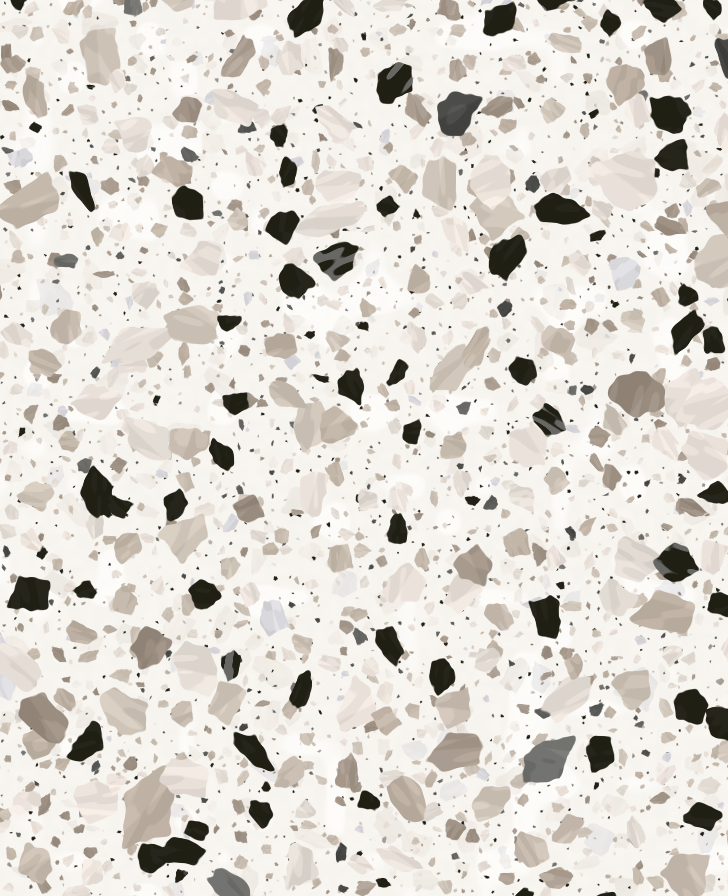
A Shadertoy shader for this texture:

```glsl
// Terrazzo: angular black, taupe, sand and pale stone chips in off-white cement.

const float TAU = 6.2831853;
const vec3 CEMENT = vec3(0.97, 0.96, 0.94);
const vec3 BLACK  = vec3(0.12, 0.12, 0.08);
const vec3 SLATE  = vec3(0.37, 0.37, 0.36);
const vec3 TAUPE  = vec3(0.64, 0.59, 0.54);
const vec3 SAND   = vec3(0.78, 0.735, 0.685);
const vec3 PALE   = vec3(0.90, 0.87, 0.84);
const vec3 LILAC  = vec3(0.84, 0.84, 0.86);

// Integer hash: three values in 0..1 for a cell and a seed.
vec3 hash3(vec2 cell, float seed) {
    uvec3 v = uvec3(ivec3(vec3(cell, seed)) + 4096);
    v = v * 1664525u + 1013904223u;
    v += v.yzx * v.zxy;
    v ^= v >> 16u;
    v += v.yzx * v.zxy;
    return vec3(v >> 8u) / 16777216.0;
}

float valueNoise(vec2 p, float seed) {
    vec2 i = floor(p), f = fract(p);
    f = f * f * (3.0 - 2.0 * f);
    float low = mix(hash3(i, seed).x, hash3(i + vec2(1, 0), seed).x, f.x);
    float high = mix(hash3(i + vec2(0, 1), seed).x, hash3(i + vec2(1, 1), seed).x, f.x);
    return mix(low, high, f.y);
}

float smoothMax(float a, float b, float k) {
    float h = max(k - abs(a - b), 0.0) / k;
    return max(a, b) + h * h * k * 0.25;
}

// Irregular convex polygon cut by six random half planes.
float chipDistance(vec2 q, float radius, vec2 cell, float seed) {
    float d = -radius;
    for (int i = 0; i < 6; i++) {
        vec3 h = hash3(cell, seed + 10.0 + float(i));
        float angle = TAU * (float(i) + 0.85 * h.x) / 6.0;
        float reach = radius * mix(0.55, 1.05, h.y);
        d = smoothMax(d, dot(q, vec2(cos(angle), sin(angle))) - reach, 0.14 * radius);
    }
    return d;
}

// Shares are those of black, slate, taupe and sand; the rest is pale.
vec3 mineral(float pick, float tint, vec4 shares) {
    vec3 light = tint > 0.88 ? LILAC : PALE + (tint - 0.4) * vec3(0.06, 0.05, 0.05);
    vec3 sand = SAND + (tint - 0.5) * vec3(0.09, 0.10, 0.11);
    if (pick < shares.x) return BLACK;
    if (pick < shares.x + shares.y) return SLATE + (tint - 0.5) * 0.2;
    if (pick < shares.x + shares.y + shares.z) return TAUPE + (tint - 0.5) * 0.1;
    return pick < dot(shares, vec4(1.0)) ? sand : light;
}

// Veins and a split facet inside a chip; q is in chip radii.
vec3 stoneGrain(vec3 base, vec2 q, float pick, float seed) {
    float streak = valueNoise(q * vec2(1.1, 3.2) + pick * 90.0, seed);
    float facet = smoothstep(-0.06, 0.06, q.y + 0.35 * q.x - 0.6 * (pick - 0.3));
    float veins = smoothstep(0.5, 0.62, streak);
    if (base.r < 0.2) {
        float mottled = step(fract(pick * 57.0), 0.12);
        return mix(base + 0.025 * veins, SLATE + 0.1, mottled * veins * 0.8);
    }
    return base + 0.045 * (veins - 0.4) + 0.04 * (facet - 0.5);
}

// One jittered grid of chips with radii between sizes.x and sizes.y.
vec3 addChips(vec3 colour, vec2 p, float cellSize, vec2 sizes, float fill,
              vec4 shares, float grain, float blur, float seed) {
    vec2 home = floor(p / cellSize);
    for (int y = -1; y <= 1; y++)
    for (int x = -1; x <= 1; x++) {
        vec2 cell = home + vec2(x, y);
        vec3 place = hash3(cell, seed), look = hash3(cell, seed + 1.0);
        vec3 form = hash3(cell, seed + 2.0);
        if (place.z > fill) continue;
        vec2 q = p - (cell + mix(vec2(0.12), vec2(0.88), place.xy)) * cellSize;
        float c = cos(TAU * form.x), s = sin(TAU * form.x);
        float stretch = mix(1.0, 1.4, form.y * form.y);
        q = mat2(c, -s, s, c) * q * vec2(1.0 / stretch, stretch);
        float radius = mix(sizes.x, sizes.y, form.z * form.z);
        vec3 stone = mineral(look.x, look.y, shares);
        if (look.x < shares.x) radius = min(radius, sizes.y * 0.7);
        float rough = (valueNoise(q / radius * 3.0 + look.z * 70.0, seed) - 0.5) * 0.16;
        float d = chipDistance(q, radius, cell, seed) + rough * radius;
        vec3 grained = stoneGrain(stone, q / radius, look.z, seed);
        colour = mix(colour, mix(stone, grained, grain), smoothstep(blur, -blur, d));
    }
    return colour;
}

// Cement with faint cloudy patches.
vec3 cement(vec2 p) {
    float cloud = valueNoise(p * 24.0, 5.0);
    float dust = valueNoise(p * 110.0, 6.0);
    vec3 colour = CEMENT + 0.012 * (dust - 0.5);
    return mix(colour, vec3(0.995, 0.993, 0.985), 0.8 * smoothstep(0.68, 0.8, cloud));
}

void mainImage(out vec4 fragColor, in vec2 fragCoord) {
    vec2 p = fragCoord / iResolution.y;
    float blur = max(0.0009, 0.7 / iResolution.y);
    vec3 colour = cement(p);

    // Ghost chips, specks, pebbles, then large chips.
    vec3 ghosts = addChips(colour, p, 0.045, vec2(0.006, 0.022), 0.7, vec4(0), 0.5, blur, 100.0);
    colour = mix(colour, ghosts, 0.4);
    colour = addChips(colour, p, 0.015, vec2(0.0012, 0.0033), 0.6,
                      vec4(0.18, 0.25, 0.22, 0.2), 0.0, blur, 200.0);
    colour = addChips(colour, p, 0.028, vec2(0.004, 0.011), 0.92,
                      vec4(0.03, 0.08, 0.17, 0.34), 0.5, blur, 300.0);
    colour = addChips(colour, p, 0.06, vec2(0.013, 0.034), 0.94,
                      vec4(0.25, 0.03, 0.09, 0.29), 1.0, blur, 400.0);
    fragColor = vec4(clamp(colour, 0.0, 1.0), 1.0);
}
```
